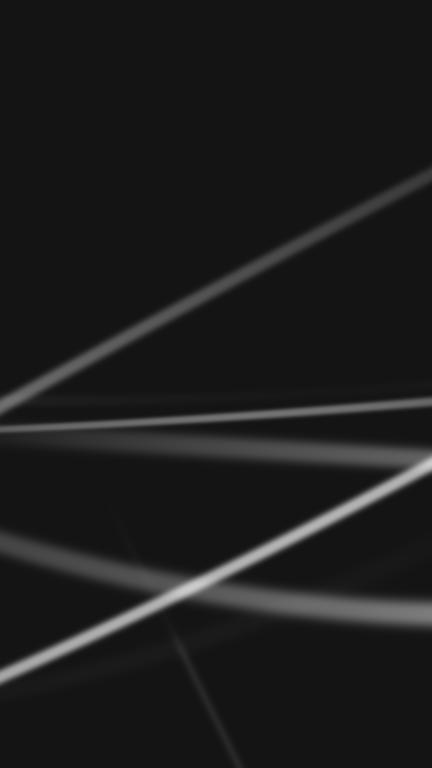
A Shadertoy shader for this background:

```glsl
// Soft grey light streaks crossing a near-black background.

// Streak values are given at the left, middle and right of the canvas.
const vec3 BACKGROUND = vec3(0.078);

const vec3 UPPER_PATH  = vec3(0.470, 0.624, 0.773);
const vec3 UPPER_LIGHT = vec3(0.34, 0.24, 0.15);
const vec3 THIN_PATH   = vec3(0.441, 0.456, 0.477);
const vec3 THIN_LIGHT  = vec3(0.25, 0.37, 0.32);
const vec3 BAND_PATH   = vec3(0.435, 0.418, 0.402);
const vec3 BAND_LIGHT  = vec3(0.05, 0.20, 0.30);
const vec3 LOWER_PATH  = vec3(0.294, 0.228, 0.2005);
const vec3 LOWER_LIGHT = vec3(0.19, 0.28, 0.41);
const vec3 BRIGHT_PATH  = vec3(0.1185, 0.2507, 0.396);
const vec3 BRIGHT_LIGHT = vec3(0.57, 0.62, 0.61);

const vec3 HAZE_PATH  = vec3(0.479, 0.482, 0.499);
const vec3 HAZE_LIGHT = vec3(0.045, 0.018, 0.015);
const vec3 GHOST_PATH  = vec3(0.098, 0.174, 0.290);
const vec3 GHOST_LIGHT = vec3(0.020, 0.024, 0.012);

const vec2 RAY_TOP = vec2(0.225, 0.375);
const vec2 RAY_BOTTOM = vec2(0.555, 0.0);
const float RAY_WIDTH = 0.006;
const float RAY_LIGHT = 0.075;

// Coefficients of the parabola through values at x = 0, 0.5 and 1.
vec3 parabola(vec3 v) {
    return vec3(v.x, -3.0 * v.x + 4.0 * v.y - v.z, 2.0 * (v.x - 2.0 * v.y + v.z));
}

float evaluate(vec3 c, float x) {
    return c.x + x * (c.y + x * c.z);
}

// Curved streak with a rounded cross-section; widths are left and right.
float streak(vec2 uv, float aspect, vec3 path, vec3 light, vec2 widths) {
    vec3 curve = parabola(path);
    float slope = (curve.y + 2.0 * curve.z * uv.x) / aspect;
    float offset = (uv.y - evaluate(curve, uv.x)) / sqrt(1.0 + slope * slope);
    float d = abs(offset) / mix(widths.x, widths.y, uv.x);
    return max(evaluate(parabola(light), uv.x), 0.0) * exp(-pow(d, 2.7));
}

// Faint straight ray, brightest on its lower part.
float ray(vec2 uv, float aspect) {
    vec2 scale = vec2(aspect, 1.0);
    vec2 along = (RAY_BOTTOM - RAY_TOP) * scale;
    vec2 q = (uv - RAY_TOP) * scale;
    float t = dot(q, along) / dot(along, along);
    float d = length(q - along * clamp(t, 0.0, 1.2)) / RAY_WIDTH;
    float fade = 0.2 * smoothstep(0.0, 0.3, t) + 0.8 * smoothstep(0.50, 0.62, t);
    return RAY_LIGHT * fade * exp(-d * d);
}

float screenBlend(float a, float b) {
    return a + b - a * b;
}

void mainImage(out vec4 fragColor, in vec2 fragCoord) {
    vec2 uv = fragCoord / iResolution.xy;
    float aspect = iResolution.x / iResolution.y;

    // Faint background traces
    float light = ray(uv, aspect);
    light += streak(uv, aspect, HAZE_PATH, HAZE_LIGHT, vec2(0.008, 0.007));
    light += streak(uv, aspect, GHOST_PATH, GHOST_LIGHT, vec2(0.012, 0.016));

    // Main streaks
    light = screenBlend(light, streak(uv, aspect, UPPER_PATH, UPPER_LIGHT, vec2(0.0095, 0.0095)));
    light = screenBlend(light, streak(uv, aspect, BAND_PATH, BAND_LIGHT, vec2(0.016, 0.0145)));
    light = screenBlend(light, streak(uv, aspect, THIN_PATH, THIN_LIGHT, vec2(0.0048, 0.0065)));
    light = screenBlend(light, streak(uv, aspect, LOWER_PATH, LOWER_LIGHT, vec2(0.0155, 0.0175)));
    light = screenBlend(light, streak(uv, aspect, BRIGHT_PATH, BRIGHT_LIGHT, vec2(0.0090, 0.0090)));

    fragColor = vec4(BACKGROUND + light, 1.0);
}
```
